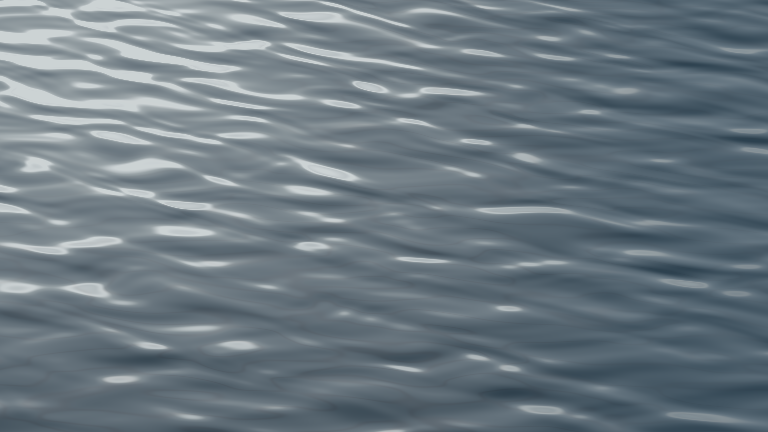
This texture is drawn by a Shadertoy shader. Its source:

```glsl
// Calm grey water seen at a slant, with pale sky glow from the upper left.
// Layered sines with hashed wave vectors form the swell and the ripples;
// their crests are cut by a glow-dependent threshold into soft oval glints.

#define GLOW_CENTER vec2(0.08, 0.97)
#define GLOW_SIZE vec2(0.88, 0.60)
#define BASE_TONE 0.425
#define GLOW_GAIN 0.19
#define SWELL_GAIN 0.034
#define RIPPLE_GAIN 0.022
#define GLINT_GAIN 0.25
#define GLINT_RARITY 1.85
#define CREST_TILT 0.06
#define DEEP_COLOR vec3(0.26, 0.32, 0.35)
#define SKY_COLOR vec3(0.73, 0.76, 0.77)

const int WAVES = 18;

float hash(float n) {
    return fract(sin(n * 12.99) * 4375.85);
}

// Irregular field of unit variance; freq is the range of vertical
// wave numbers, spread the largest horizontal wave number.
float waveField(vec2 p, vec2 freq, float spread, float seed) {
    float sum = 0.0;
    for (int i = 0; i < WAVES; i++) {
        float n = float(i) + seed * 37.0;
        float ky = mix(freq.x, freq.y, (float(i) + hash(n + 0.3)) / float(WAVES));
        float kx = spread * (2.0 * hash(n + 0.6) - 1.0) + CREST_TILT * ky;
        sum += sin(kx * p.x + ky * p.y + 6.2832 * hash(n + 0.9));
    }
    return sum * sqrt(2.0 / float(WAVES));
}

// Compress the far water, slant it down to the right and bend the crests.
vec2 waterPlane(vec2 uv) {
    vec2 p = vec2((uv.x - 0.9) * (1.0 + 0.35 * uv.y), uv.y * (1.0 + 0.4 * uv.y));
    p.y += 0.11 * p.x * uv.y;
    vec2 bend = vec2(waveField(p, vec2(12.0, 50.0), 14.0, 1.0),
                     waveField(p, vec2(10.0, 40.0), 20.0, 2.0));
    return p + bend * vec2(0.03, 0.007);
}

void mainImage(out vec4 fragColor, in vec2 fragCoord) {
    vec2 uv = fragCoord / iResolution.y;
    vec2 p = waterPlane(uv);
    float rightSide = smoothstep(0.9, 1.7, uv.x);

    // Sky glow fading to the right and towards the viewer
    vec2 away = (uv - GLOW_CENTER) / GLOW_SIZE;
    float glow = exp(-dot(away, away));

    // Wave layers, from broad to fine
    float swell = waveField(p, vec2(32.0, 85.0), 16.0, 3.0);
    float ripple = waveField(p, vec2(50.0, 125.0), 28.0, 4.0);
    float fine = waveField(p, vec2(100.0, 230.0), 50.0, 5.0);

    // Body of the water, darker towards the near right
    float tone = BASE_TONE + GLOW_GAIN * glow;
    tone -= 0.035 * rightSide + 0.03 * smoothstep(0.45, 0.0, uv.y);
    tone += SWELL_GAIN * swell + RIPPLE_GAIN * ripple;
    tone += 0.011 * fine * (0.6 + glow);

    // Soft dark bands where reflections fold over
    float fold = 0.7 * ripple - 0.7 * swell + 0.15 * fine;
    float contour = exp(-14.0 * fold * fold) * (1.0 - glow) * (1.0 - 0.6 * rightSide);
    tone -= 0.022 * contour;

    // Glints: a wide pale halo, a brighter core, greyer hearts on wide crests
    float crest = 0.6 * swell + 0.75 * ripple + 0.2 * fine;
    float over = crest - mix(GLINT_RARITY, 0.1, glow);
    float halo = smoothstep(-0.9, 0.5, over);
    float core = smoothstep(-0.1, 0.5, over);
    float heart = smoothstep(0.55, 1.1, over);
    float glint = 0.35 * halo + 0.65 * core * (1.0 - 0.5 * heart);
    tone += GLINT_GAIN * glint * (1.0 - 0.65 * rightSide);

    // Tone to colour: bluer on the right, warmer along the bands
    float lightness = (tone - DEEP_COLOR.g) / (SKY_COLOR.g - DEEP_COLOR.g);
    vec3 color = mix(DEEP_COLOR, SKY_COLOR, clamp(lightness, -0.15, 1.15));
    color.b += 0.012 * smoothstep(0.75, 0.25, lightness);
    color += vec3(-0.015, 0.0, 0.01) * rightSide * (1.0 - glint);
    color += vec3(0.012, 0.0, -0.004) * contour;
    fragColor = vec4(color, 1.0);
}
```
